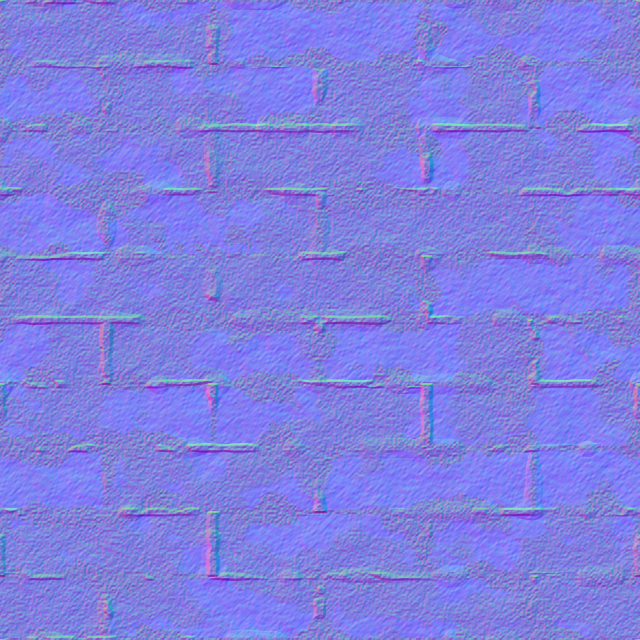
This texture map is drawn by a Shadertoy shader. Its source:

```glsl
// Tangent-space normal map of a worn brick wall: 10 running-bond courses, 3 bricks wide.
// A tileable height field gives broad slopes; fine grain is added by surface roughness,
// which also shortens the averaged normal and so greys its blue. Green faces down.

const vec2  BRICKS       = vec2(3.0, 10.0);     // repeats across and down
const float JOINT_HALF   = 0.003;               // half width of the joint floor
const vec2  BEVEL        = vec2(0.008, 0.0042); // width of side and bed edges
const float BRICK_HEIGHT = 0.0042;
const float STEP         = 0.0008;              // distance between height samples

struct Surface { float height; float mortar; float worn; };

float hash(vec2 cell, float seed) {
    uvec3 v = uvec3(ivec3(vec3(cell, seed)));
    uint n = v.x * 1597334677u ^ v.y * 3812015801u ^ v.z * 2798796415u;
    n = (n ^ (n >> 15)) * 2246822519u;
    n = (n ^ (n >> 13)) * 3266489917u;
    n ^= n >> 16;
    return float(n >> 8) / 16777216.0;
}

// Value noise that repeats after the given whole number of cells.
float tileNoise(vec2 p, vec2 period, float seed) {
    vec2 i = floor(p), f = p - i;
    vec2 a = mod(i, period), b = mod(i + 1.0, period);
    f = f * f * (3.0 - 2.0 * f);
    return mix(mix(hash(a, seed), hash(vec2(b.x, a.y), seed), f.x),
               mix(hash(vec2(a.x, b.y), seed), hash(b, seed), f.x), f.y);
}

float fbm(vec2 uv, vec2 cells, float seed) {
    float sum = 0.0, weight = 0.5;
    for (int octave = 0; octave < 4; octave++) {
        sum += weight * tileNoise(uv * cells, cells, seed + float(octave));
        cells *= 2.0;
        weight *= 0.55;
    }
    return sum / 1.01;
}

// Distance inside the brick from its side and bed joints; also gives the brick's index.
vec2 brickInset(vec2 uv, out vec2 index) {
    vec2 p = uv * BRICKS;
    p.x += 0.5 * (1.0 - mod(floor(p.y), 2.0));
    index = mod(floor(p), BRICKS);
    vec2 f = fract(p);
    return min(f, 1.0 - f) / BRICKS - JOINT_HALF;
}

// How far an edge stands clear of its mortar, in broken runs.
float exposure(vec2 uv, vec2 cells, float seed) {
    return smoothstep(0.46, 0.64, tileNoise(uv * cells, cells, seed));
}

Surface wall(vec2 uv) {
    vec2 index;
    vec2 inset = brickInset(uv, index);
    vec2 wobble = vec2(tileNoise(uv * 70.0, vec2(70.0), 1.0),
                       tileNoise(uv * 60.0, vec2(60.0), 2.0)) - 0.5;
    inset += wobble * vec2(0.005, 0.0024);
    float inside = min(inset.x, inset.y);

    // Mortar smeared over the brick edges
    float spill = (fbm(uv, vec2(16.0, 22.0), 3.0) - 0.47) * 0.11;
    float mortar = 1.0 - smoothstep(-0.002, 0.002, inside - max(spill, 0.001));

    // Smooth skin flaking off to a rougher core, by a different share on each brick
    float wear = fbm(uv, vec2(9.0, 11.0), 11.0) + 0.2 * (hash(index, 17.0) - 0.5);
    float worn = smoothstep(0.45, 0.51, wear);

    // Brick body with bevels where it is not buried
    float clear = 1.0 - smoothstep(0.002, 0.014, spill);
    vec2 bevel = smoothstep(vec2(0.0), BEVEL, inset);
    float side = mix(1.0, bevel.x, clear * exposure(uv, vec2(36.0, 16.0), 41.0));
    float bed = mix(1.0, bevel.y, clear * exposure(uv, vec2(14.0, 34.0), 43.0));
    float height = BRICK_HEIGHT * side * bed;

    // Chipped edges, flake ledges and broad dents
    float chip = 0.014 * smoothstep(0.6, 0.8, tileNoise(uv * vec2(24.0, 20.0), vec2(24.0, 20.0), 8.0));
    height -= 0.2 * max(chip - max(inside, 0.0), 0.0);
    height -= 0.0003 * worn;
    height += 0.005 * (fbm(uv, vec2(22.0, 26.0), 21.0) - 0.5);
    return Surface(height, mortar, worn);
}

// Fine relief scaled to unit slope: x holds diagonal streaks, y holds sandy grit.
vec2 grain(vec2 uv) {
    vec2 cells = vec2(190.0, 110.0);
    float streak = tileNoise(vec2(uv.x - uv.y, uv.x + uv.y) * cells, cells, 31.0);
    float grit = tileNoise(uv * 290.0, vec2(290.0), 37.0);
    return vec2(streak / 270.0, grit / 290.0);
}

void mainImage(out vec4 fragColor, in vec2 fragCoord) {
    vec2 uv = fragCoord / iResolution.xy;
    vec2 e = vec2(STEP, 0.0);
    Surface here = wall(uv);
    vec2 slope = vec2(wall(uv + e.xy).height - wall(uv - e.xy).height,
                      wall(uv + e.yx).height - wall(uv - e.yx).height);
    vec2 grainX = grain(uv + e.xy) - grain(uv - e.xy);
    vec2 grainY = grain(uv + e.yx) - grain(uv - e.yx);

    float grit = mix(mix(0.08, 0.36, here.worn), 0.6, here.mortar);
    vec2 strength = vec2(0.22, grit);
    slope += vec2(dot(grainX, strength), dot(grainY, strength));
    slope /= 2.0 * STEP;

    // Unresolved roughness shortens the averaged normal
    float mottle = fbm(uv, vec2(40.0), 51.0) - 0.5;
    float spread = mix(mix(0.07, 0.24, here.worn), 0.31, here.mortar) + 0.12 * mottle;
    vec3 normal = normalize(vec3(-slope.x, slope.y, 1.0)) * (1.0 - spread);
    fragColor = vec4(0.5 + 0.5 * normal, 1.0);
}
```
